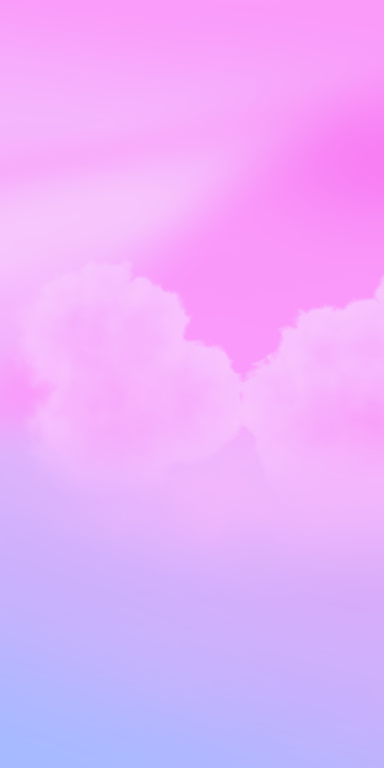
Give the GLSL for this texture, as a Shadertoy shader.

```glsl
// Pastel sky: two soft cumulus banks under a magenta haze, fading to periwinkle below.

vec2 hashGradient(vec2 cell) {
    vec2 h = vec2(dot(cell, vec2(127.1, 311.7)), dot(cell, vec2(269.5, 183.3)));
    return 2.0 * fract(sin(h) * 43758.5) - 1.0;
}

float gradientNoise(vec2 p) {
    vec2 i = floor(p), f = fract(p);
    vec2 u = f * f * f * (f * (f * 6.0 - 15.0) + 10.0);
    vec2 e = vec2(0.0, 1.0);
    return mix(mix(dot(hashGradient(i), f),
                   dot(hashGradient(i + e.yx), f - e.yx), u.x),
               mix(dot(hashGradient(i + e.xy), f - e.xy),
                   dot(hashGradient(i + e.yy), f - e.yy), u.x), u.y);
}

float fbm(vec2 p) {
    float sum = 0.0, amp = 0.5;
    for (int i = 0; i < 5; i++) {
        sum += amp * gradientNoise(p);
        p = mat2(1.6, 1.2, -1.2, 1.6) * p + 3.7;
        amp *= 0.5;
    }
    return sum;
}

// Folded noise: rounded lobes separated by thin creases
float billow(vec2 p) {
    float sum = 0.0, amp = 0.5;
    for (int i = 0; i < 4; i++) {
        sum += amp * abs(gradientNoise(p));
        p = mat2(1.6, 1.2, -1.2, 1.6) * p + 5.3;
        amp *= 0.5;
    }
    return sum;
}

float glow(vec2 p, vec2 center, vec2 size) {
    vec2 d = (p - center) / size;
    return exp(-dot(d, d));
}

vec3 skyColor(vec2 p) {
    float wisp = fbm(p * vec2(1.6, 5.0) + 2.0);

    // Tilted ramp from blue at lower left to pink
    float ramp = p.y + 0.35 * p.x + 0.08 * wisp;
    vec3 sky = mix(vec3(0.65, 0.73, 1.0), vec3(0.80, 0.69, 0.99), smoothstep(0.0, 0.6, ramp));
    sky = mix(sky, vec3(0.96, 0.71, 0.99), smoothstep(0.5, 1.2, ramp));
    sky = mix(sky, vec3(0.84, 0.66, 0.97), 0.5 * glow(p, vec2(0.95, 0.47), vec2(0.4, 0.15)));

    // Pale and rosy bands across the upper left
    float tilt = p.y - 0.2 * p.x + 0.06 * wisp;
    float leftSide = 1.0 - smoothstep(0.25, 0.85, p.x);
    sky = mix(sky, vec3(0.97, 0.79, 0.99), 0.85 * leftSide * exp(-pow((tilt - 1.39) / 0.12, 2.0)));
    sky = mix(sky, vec3(0.98, 0.66, 0.98), 0.7 * exp(-pow((tilt - 1.55) / 0.06, 2.0)));
    sky = mix(sky, vec3(0.98, 0.61, 0.98), smoothstep(1.7, 2.05, p.y + 0.1 * p.x + 0.1 * wisp));

    // Magenta wedge opening to the right
    float wedge = (p.x - 0.42) * 0.62 - (p.y - 1.37) * 0.78 + 0.1 * wisp;
    float aboveClouds = smoothstep(0.8, 1.0, p.y);
    sky = mix(sky, vec3(0.98, 0.60, 0.98), aboveClouds * smoothstep(-0.09, 0.11, wedge));
    sky = mix(sky, vec3(0.97, 0.48, 0.95), 0.9 * glow(p, vec2(1.02, 1.58), vec2(0.3, 0.17)));
    return sky + 0.02 * vec3(0.2, 1.0, 0.1) * wisp;
}

// Signed distance to the clouds, negative inside
float cloudDistance(vec2 p) {
    const vec3 puffs[10] = vec3[10](
        vec3(0.28, 1.27, 0.06), vec3(0.22, 1.12, 0.165), vec3(0.35, 1.13, 0.14),
        vec3(0.47, 0.96, 0.16), vec3(0.29, 0.89, 0.19), vec3(0.74, 0.95, 0.12),
        vec3(0.85, 1.08, 0.12), vec3(0.97, 1.07, 0.14), vec3(1.04, 1.22, 0.06),
        vec3(0.92, 0.87, 0.25));
    vec2 warped = p + 0.045 * vec2(fbm(p * 7.0), fbm(p * 7.0 + 19.0));
    float d = 1.0;
    for (int i = 0; i < 10; i++)
        d = min(d, length(warped - puffs[i].xy) - puffs[i].z);
    return d + 0.11 * (billow(p * 11.0) - 0.16);
}

void mainImage(out vec4 fragColor, in vec2 fragCoord) {
    vec2 p = fragCoord / iResolution.xy * vec2(1.0, 2.0);
    vec3 color = skyColor(p);

    // Crisp crowns, misty left flank and base
    float d = cloudDistance(p);
    float softness = mix(0.045, 0.012, smoothstep(0.08, 0.3, p.x + 0.5 * (p.y - 1.1)));
    float cover = 1.0 - smoothstep(-softness, softness, d);
    cover *= smoothstep(0.62, 0.95, p.y + 0.15 * fbm(p * 4.0));

    // Bright rims over pinker hearts
    vec3 cloud = mix(vec3(0.965, 0.70, 0.99), vec3(0.97, 0.77, 0.995), smoothstep(-0.17, -0.01, d));
    cloud = mix(cloud, vec3(0.97, 0.66, 0.98), 0.6 * glow(p, vec2(0.32, 0.93), vec2(0.14, 0.17)));
    cloud = mix(cloud, vec3(0.98, 0.61, 0.97), 0.8 * glow(p, vec2(1.0, 0.87), vec2(0.18, 0.09)));

    // Billows lit from the upper left
    float relief = fbm(p * 8.0) - fbm(p * 8.0 + vec2(-0.2, 0.25));
    cloud += vec3(0.01, 0.07, 0.005) * relief;
    cloud.g += 0.05 * (0.17 - billow(p * 9.0));

    color = mix(color, cloud, 0.9 * cover);

    // Thin mist drifting under the banks
    float mist = glow(p, vec2(0.62, 0.70), vec2(0.42, 0.16)) * (0.6 + 0.8 * fbm(p * 5.0));
    color = mix(color, vec3(0.96, 0.72, 0.99), clamp(mist, 0.0, 1.0));
    fragColor = vec4(clamp(color, 0.0, 1.0), 1.0);
}
```
